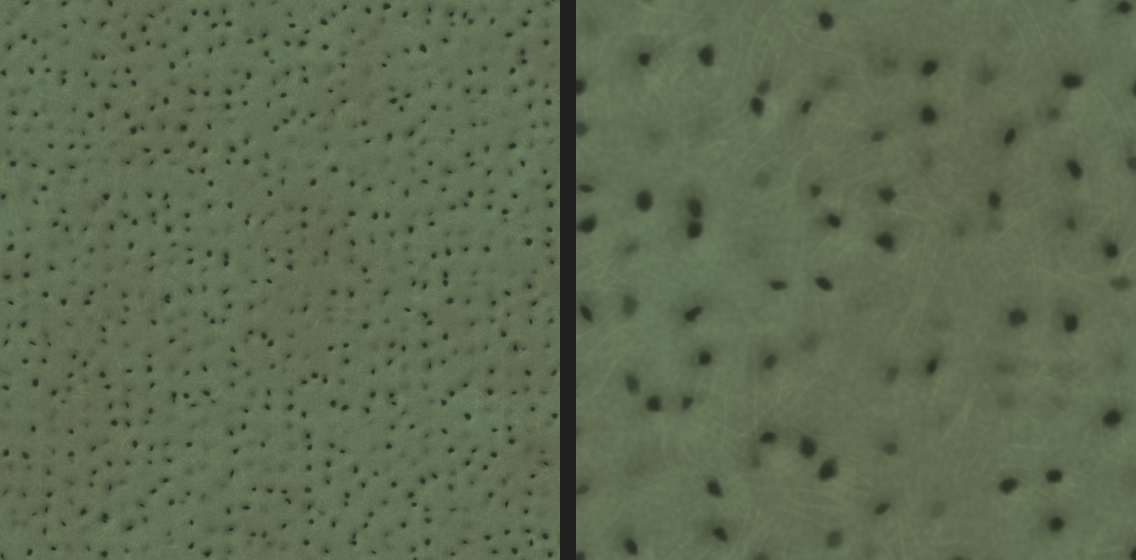
Left: the whole. Right: its middle third, enlarged.
Give the GLSL for this texture, as a Shadertoy shader.

```glsl
const float PIT_CELLS = 28.0;              // pits across the canvas
const vec2  PIT_JITTER = vec2(0.62, 0.82);
const vec2  LIGHT_DIR = vec2(-0.6, 0.8);
const float RELIEF = 0.13;                 // strength of the dimple shading
const float HOLLOW_DARK = 0.19;            // soft shadow around each pit
const float RIDGE_LIGHT = 0.055;           // pale skin between the pits
const float FIBRE_LIGHT = 0.055;
const float GRAIN = 0.10;
const vec3  HIDE_GREEN = vec3(0.362, 0.421, 0.318);
const vec3  HIDE_BROWN = vec3(0.362, 0.395, 0.300);
const vec3  HIDE_PALE = vec3(0.385, 0.465, 0.355);
const vec3  PIT_COLOR = vec3(0.150, 0.178, 0.135);

vec2 hash2(vec2 cell) {
    uvec2 q = uvec2(ivec2(cell)) * uvec2(1597334673u, 3812015801u);
    uint n = (q.x ^ q.y) * 1597334673u;
    n = (n ^ (n >> 15)) * 2246822519u;
    n ^= n >> 13;
    return vec2(n & 65535u, n >> 16) / 65535.0;
}

float gradientDot(vec2 cell, vec2 offset) {
    float angle = 6.2832 * hash2(cell).x;
    return dot(vec2(cos(angle), sin(angle)), offset);
}

float gradientNoise(vec2 p) {
    vec2 i = floor(p), f = fract(p);
    vec2 u = f * f * f * (f * (f * 6.0 - 15.0) + 10.0);
    vec2 e = vec2(1.0, 0.0);
    float low = mix(gradientDot(i, f), gradientDot(i + e, f - e), u.x);
    float high = mix(gradientDot(i + e.yx, f - e.yx), gradientDot(i + 1.0, f - 1.0), u.x);
    return mix(low, high, u.y);
}

float fbm(vec2 p) {
    float sum = 0.0, amp = 1.0;
    for (int i = 0; i < 4; i++) {
        sum += amp * gradientNoise(p);
        p = mat2(1.6, 1.2, -1.2, 1.6) * p + 17.0;
        amp *= 0.5;
    }
    return sum;
}

// Thin pale creases running in several directions
float fibres(vec2 uv) {
    vec2 bend = 0.012 * vec2(gradientNoise(uv * 14.0), gradientNoise(uv * 14.0 + 40.0));
    float sum = 0.0;
    for (int i = 0; i < 4; i++) {
        float angle = 0.5 + 0.75 * float(i);
        float c = cos(angle), s = sin(angle);
        vec2 p = mat2(c, -s, s, c) * (uv + bend) + 3.0 * float(i);
        float line = 1.0 - abs(gradientNoise(p * vec2(20.0, 75.0)));
        float mask = smoothstep(0.0, 0.4, gradientNoise(p * 16.0 + 60.0));
        sum += smoothstep(0.90, 1.0, line) * mask;
    }
    return sum;
}

// Returns slope shading, hollow shadow, pit core and ridge masks
vec4 pits(vec2 p) {
    vec2 home = floor(p);
    float slope = 0.0, hollow = 0.0, core = 0.0;
    float nearest = 9.0, second = 9.0;
    for (int y = -1; y <= 1; y++) {
        for (int x = -1; x <= 1; x++) {
            vec2 cell = home + vec2(x, y);
            vec2 shape = hash2(cell + 211.0);
            vec2 look = hash2(cell + 503.0);
            vec2 d = p - cell - 0.5 - PIT_JITTER * (hash2(cell) - 0.5);
            float dist = length(d);
            second = min(second, max(nearest, dist));
            nearest = min(nearest, dist);

            // Wide dimple lit from one side
            float size = mix(0.22, 0.36, shape.x);
            float depth = mix(0.35, 1.0, look.x);
            float bowl = exp(-dot(d, d) / (size * size));
            slope -= 2.0 * depth * dot(d, LIGHT_DIR) / size * bowl;

            // Dark oval core set toward the shaded wall
            vec2 q = d - LIGHT_DIR * size * 0.28;
            float tilt = 6.2832 * shape.y;
            vec2 axis = vec2(cos(tilt), sin(tilt));
            q += axis * dot(q, axis) * mix(-0.4, 0.0, look.y);
            float radius = mix(0.07, 0.15, look.y);
            float strength = smoothstep(0.05, 0.65, look.x);
            hollow += depth * exp(-dot(q, q) / (size * size * 0.5));
            core = max(core, strength * (1.0 - smoothstep(radius * 0.4, radius * 1.5, length(q))));
        }
    }
    float ridge = 1.0 - smoothstep(0.0, 0.28, second - nearest);
    return vec4(slope, hollow, core, ridge);
}

void mainImage(out vec4 fragColor, in vec2 fragCoord) {
    vec2 uv = fragCoord / iResolution.y;

    // Broad drifts of colour
    vec3 color = mix(HIDE_GREEN, HIDE_BROWN, smoothstep(-0.2, 0.6, fbm(uv * 3.0 + 5.0)));
    color = mix(color, HIDE_PALE, 0.6 * smoothstep(0.15, 0.8, fbm(uv * 6.0 + 31.0)));

    // Pitted relief, with slightly wandering outlines
    vec2 warp = vec2(fbm(uv * 34.0), fbm(uv * 34.0 + 70.0));
    vec4 pit = pits(uv * PIT_CELLS + 0.13 * warp);
    float patchy = smoothstep(-0.3, 0.5, gradientNoise(uv * 22.0 + 12.0));
    float shade = RELIEF * pit.x - HOLLOW_DARK * pit.y + RIDGE_LIGHT * pit.w * patchy;

    // Fine leathery surface
    shade += FIBRE_LIGHT * fibres(uv) + 0.035 * fbm(uv * 45.0 + 90.0);
    shade += GRAIN * (gradientNoise(uv * 190.0) * 0.6 + gradientNoise(uv * 310.0 + 8.0) * 0.5);

    color *= 1.04 + clamp(shade, -0.42, 0.2);
    color = mix(color, PIT_COLOR, 0.85 * clamp(pit.z, 0.0, 1.0));
    fragColor = vec4(color, 1.0);
}
```
